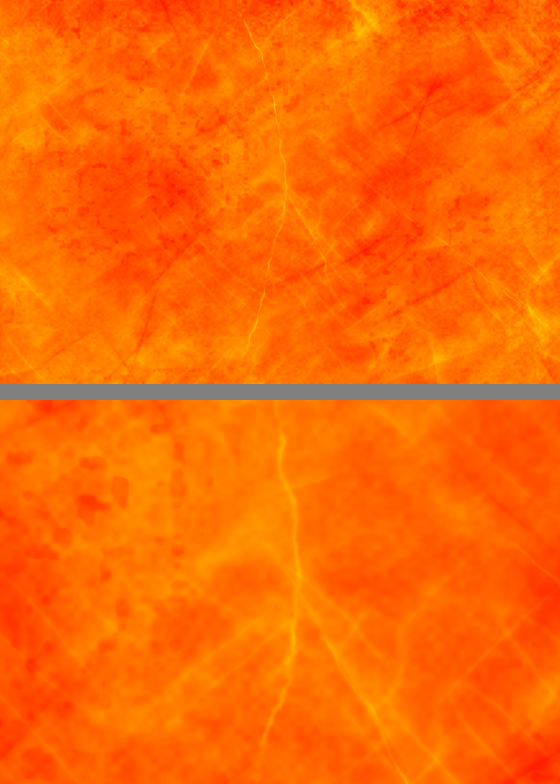
Top: the whole. Bottom: its middle third, enlarged.
Give the GLSL for this texture, as a WebGL 1 fragment shader.

```glsl
precision highp float;
uniform vec2 u_resolution;

const float BASE_GREEN = 0.402;
const float CLOUD_SCALE = 2.6;
const float CLOUD_GAIN = 0.42;
const float WISP_GAIN = 0.26;
const float MOTTLE_SCALE = 17.0;
const float MOTTLE_GAIN = 0.20;
const float FEATHER_GAIN = 0.09;
const float CREASE_GAIN = 0.15;
const float CRACK_GAIN = 0.17;
const float CRACK_WIDTH = 0.0028;
const float GRAIN_SCALE = 150.0;
const float GRAIN_GAIN = 0.085;
const float FLECK_SCALE = 62.0;
const float FLECK_GAIN = 0.10;
const int CREASES = 76;
const vec2 GREEN_RANGE = vec2(0.12, 0.82);

float hash(vec2 v) {
  return fract(sin(dot(v, vec2(127.1, 311.7))) * 43758.5453);
}

float noise(vec2 p) {
  vec2 i = floor(p), f = fract(p);
  f = f * f * (3.0 - 2.0 * f);
  float low = mix(hash(i), hash(i + vec2(1.0, 0.0)), f.x);
  float high = mix(hash(i + vec2(0.0, 1.0)), hash(i + 1.0), f.x);
  return mix(low, high, f.y);
}

mat2 rotation(float a) {
  return mat2(cos(a), -sin(a), sin(a), cos(a));
}

// Layered noise, centred on zero
float fbm(vec2 p) {
  float sum = 0.0, gain = 0.5;
  for (int i = 0; i < 5; i++) {
    sum += gain * (noise(p) - 0.5);
    p = rotation(0.65) * p * 2.03 + 17.3;
    gain *= 0.5;
  }
  return sum;
}

// Straight folds: crisp on one flank, fading out on the other
float creases(vec2 p, float px) {
  float sum = 0.0;
  for (int i = 0; i < CREASES; i++) {
    float id = float(i) + 1.0;
    vec2 centre = vec2(hash(vec2(id, 1.3)) * 1.5, hash(vec2(id, 7.7)));
    float size = hash(vec2(id, 3.1));
    float spread = hash(vec2(id, 5.9));
    float lean = hash(vec2(id, 9.2)) < 0.62 ? -0.7 : 0.85;
    float dark = step(hash(vec2(id, 12.4)), 0.48);
    vec2 q = rotation(-lean - (spread - 0.5) * 1.1) * (p - centre);
    float t = q.x / mix(0.04, 0.21, size * size);
    float flare = mix(0.006, 0.042, spread) * (0.6 + 0.4 * clamp(t, -1.0, 1.0));
    float soft = mix(flare, 0.006, dark * step(0.35, spread));
    float width = q.y > 0.0 ? soft : max(0.0035, px);
    float fade = 1.0 - smoothstep(0.2, 1.0, abs(t));
    sum += fade * exp(-abs(q.y) / max(width, px)) * mix(1.0, -0.85, dark) * (0.5 + 0.5 * size);
  }
  return clamp(sum, -1.3, 1.6);
}

// Fine bright streaks combed along one direction
float feathers(vec2 p, float angle, float seed) {
  vec2 q = rotation(-angle) * p + seed;
  float ridge = 1.0 - abs(2.0 * noise(q * vec2(5.0, 26.0)) - 1.0);
  return pow(ridge, 6.0) * smoothstep(0.45, 0.8, noise(p * 4.5 + seed * 3.0));
}

// Thin bright line with a faint halo, broken up along its run
float crack(float d, vec2 p, float px) {
  float width = max(CRACK_WIDTH * (0.4 + noise(p * 23.0)), 0.6 * px);
  float line = exp(-d * d / (width * width));
  float broken = 0.2 + 1.1 * noise(p * 48.0) * (0.4 + noise(p * 9.0));
  return line * broken + 0.22 * exp(-abs(d) / 0.01) * noise(p * 14.0 + 3.0);
}

float cracks(vec2 p, float px) {
  float jitter = fbm(p * 6.0) * 0.05 + fbm(p * 38.0) * 0.016;
  float h = p.y - 0.5;
  float trunk = crack(p.x - 0.735 + 0.55 * h * h + jitter, p, px);
  trunk *= smoothstep(0.04, 0.12, p.y) * (1.0 - smoothstep(0.93, 0.98, p.y));
  float s = 0.47 - p.y;
  float branch = crack((p.x - 0.75 - 0.9 * s + 1.7 * s * s + jitter) * 0.85, p, px);
  branch *= smoothstep(0.0, 0.03, s) * (1.0 - smoothstep(0.2, 0.26, s));
  float slant = crack((p.y - 0.55 + 0.8 * (p.x - 0.92) + jitter * 0.7) * 0.78, p, px);
  slant *= smoothstep(0.9, 1.0, p.x);
  return trunk + 0.7 * branch + 0.7 * slant;
}

// Ragged dark flecks gathered in patches
float flecks(vec2 p) {
  float speck = noise(p * FLECK_SCALE) + 0.35 * noise(p * FLECK_SCALE * 2.1 + 7.0);
  float patchy = smoothstep(0.45, 0.75, noise(p * 5.0 + 31.0));
  return smoothstep(0.82, 1.08, speck) * patchy;
}

float blob(vec2 p, vec2 centre, vec2 size) {
  vec2 q = (p - centre) / size;
  return exp(-dot(q, q));
}

// Broad light and dark zones
float zones(vec2 p, vec2 uv) {
  float light = 0.06 * (1.0 - smoothstep(0.0, 0.4, uv.x));
  float rim = 0.09 * smoothstep(0.88, 1.0, uv.y + 0.15 * fbm(p * 6.0));
  rim += 0.06 * smoothstep(0.94, 1.0, uv.x);
  float deep = blob(p, vec2(1.12, 0.62), vec2(0.24, 0.16));
  deep += blob(p, vec2(0.42, 0.42), vec2(0.22, 0.14));
  deep += blob(p, vec2(0.98, 0.24), vec2(0.28, 0.16));
  return light - rim - 0.055 * deep;
}

void main() {
  vec2 uv = gl_FragCoord.xy / u_resolution;
  vec2 p = gl_FragCoord.xy / u_resolution.y;
  float px = 1.0 / u_resolution.y;

  // Warped clouds, diagonal wisps and patchy mottling
  vec2 warp = vec2(fbm(p * 3.0 + 5.2), fbm(p * 3.0 + 41.7));
  float green = BASE_GREEN + zones(p, uv);
  green += CLOUD_GAIN * fbm(p * CLOUD_SCALE + warp * 1.6 + 9.0);
  green += WISP_GAIN * fbm(rotation(0.6) * (p + warp * 0.15) * vec2(7.0, 19.0));
  green += MOTTLE_GAIN * fbm(p * MOTTLE_SCALE + warp * 4.0) * (0.4 + 1.2 * noise(p * 4.0 + 53.0));

  // Streaks, folds, cracks and flecks
  vec2 bent = p + warp * 0.06;
  green += FEATHER_GAIN * (feathers(bent, -0.7, 4.0) + feathers(bent, 0.8, 21.0));
  green += CREASE_GAIN * creases(p + warp * 0.04 + 0.004 * fbm(p * 40.0), px);
  green += CRACK_GAIN * cracks(p, px);
  green -= FLECK_GAIN * flecks(p + warp * 0.03);

  // Fine grain, stronger along the worn top and right edges
  float wear = max(smoothstep(0.82, 1.0, uv.y), smoothstep(0.86, 1.0, uv.x));
  float grain = noise(p * GRAIN_SCALE) + 0.6 * noise(p * GRAIN_SCALE * 0.47 + 19.0) - 0.8;
  green += GRAIN_GAIN * grain * (0.5 + 0.7 * noise(p * 7.0 + 11.0) + 1.8 * wear * noise(p * 9.0));

  green = clamp(green, GREEN_RANGE.x, GREEN_RANGE.y);
  gl_FragColor = vec4(1.0, green, 0.0, 1.0);
}
```
